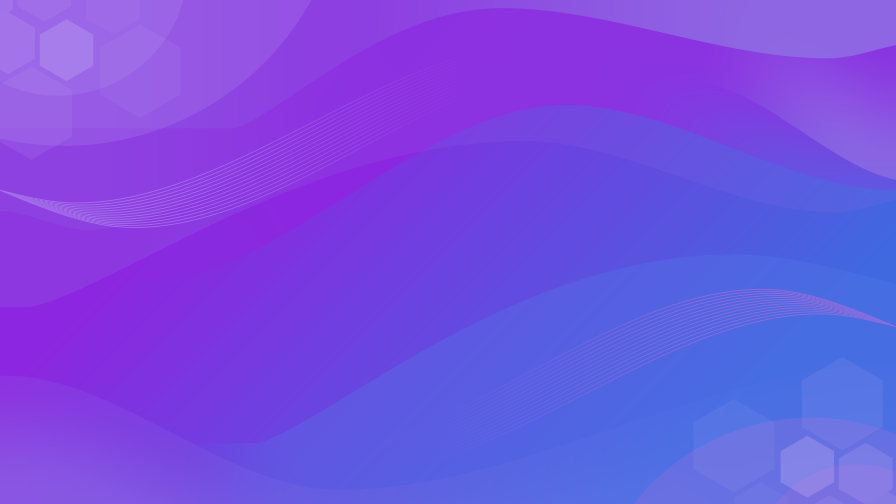
This background is drawn by a Shadertoy shader. Its source:

```glsl
// Violet to blue backdrop with soft waves, fine line ribbons, discs and hexagons.
#define GRID_HEIGHT 432.0
#define GRID_WIDTH 768.0
#define RIBBON_LINES 13
#define LINE_WIDTH 0.8
#define VIOLET vec3(0.55, 0.15, 0.88)
#define BLUE vec3(0.25, 0.41, 0.88)
#define LAVENDER vec3(0.56, 0.43, 0.89)
#define SKY vec3(0.33, 0.46, 0.90)
#define PINK vec3(0.78, 0.42, 0.85)
#define PALE vec3(0.74, 0.66, 0.95)

float pixelSize;

// Antialiased coverage: one where the signed distance is negative.
float cover(float d) {
    return clamp(0.5 - d / pixelSize, 0.0, 1.0);
}

// Smooth curve through three turning points; skew bends the first span.
float swell(float x, vec2 a, vec2 b, vec2 c, float skew) {
    float t = pow(clamp((x - a.x) / (b.x - a.x), 0.0, 1.0), skew);
    float y = mix(a.y, b.y, smoothstep(0.0, 1.0, t));
    return mix(y, c.y, smoothstep(b.x, c.x, x));
}

// Signed distance to a hexagon with a corner at the top.
float hexagon(vec2 p, float radius) {
    p = abs(p);
    return max(p.x, dot(p, vec2(0.5, 0.866))) - radius * 0.866;
}

// Fan of lines that spreads from the left side and fades to the right.
float ribbon(vec2 p) {
    float ink = 0.0;
    for (int i = 0; i < RIBBON_LINES; i++) {
        float k = float(i) / float(RIBBON_LINES - 1);
        vec2 trough = mix(vec2(65, 174), vec2(115, 195), k);
        vec2 crest = mix(vec2(470, 36), vec2(510, 55), k);
        vec2 start = vec2(-trough.x, 326.0 - trough.y);
        float d = abs(p.y - swell(p.x, start, trough, crest, 1.0));
        float line = clamp((LINE_WIDTH + pixelSize - d * 2.0) / (2.0 * pixelSize), 0.0, 1.0);
        ink = max(ink, line);
    }
    return ink * (1.0 - smoothstep(120.0, 450.0, p.x));
}

// Hexagon cluster near the upper left corner, as summed opacity.
float hexCluster(vec2 p) {
    vec4 cells[7] = vec4[7](
        vec4(57, 43, 26.5, 0.34), vec4(7, 37, 26.5, 0.22),
        vec4(27, 97, 40, 0.12), vec4(120, 61, 40, 0.10),
        vec4(38, -8, 26.5, 0.14), vec4(97, 3, 26.5, 0.07),
        vec4(-12, -5, 26.5, 0.18));
    float sum = 0.0;
    for (int i = 0; i < 7; i++)
        sum += cells[i].w * cover(hexagon(p - cells[i].xy, cells[i].z));
    return sum;
}

float disc(vec2 p, vec2 center, float radius) {
    return cover(length(p - center) - radius);
}

// Waves that hang from the top edge.
vec3 upperWaves(vec3 color, vec2 p) {
    float d = p.y - swell(p.x, vec2(110, 246), vec2(485, 90), vec2(768, 163), 1.0);
    float thin = smoothstep(500.0, 690.0, p.x) * smoothstep(-75.0, 0.0, d);
    float fade = smoothstep(110.0, 260.0, p.x) * (0.92 - 0.65 * thin);
    color = mix(color, VIOLET, cover(d) * fade);

    d = p.y - swell(p.x, vec2(25, 263), vec2(450, 121), vec2(715, 182), 0.7)
        + 16.0 * smoothstep(715.0, 800.0, p.x);
    color = mix(color, LAVENDER, cover(d) * mix(0.24, 0.15, smoothstep(150.0, 350.0, p.x)));

    d = p.y - swell(p.x, vec2(0, 181), vec2(75, 197), vec2(320, 110), 1.0);
    color = mix(color, LAVENDER, cover(d) * 0.18 * (1.0 - smoothstep(60.0, 280.0, p.x)));

    d = p.y - swell(p.x, vec2(590, 70), vec2(785, 156), vec2(900, 156), 1.0);
    color = mix(color, LAVENDER, cover(d) * 0.75 * smoothstep(590.0, 740.0, p.x)
        * smoothstep(-120.0, -10.0, d));

    d = p.y - swell(p.x, vec2(200, 110), vec2(430, 7), vec2(710, 50), 0.7)
        + 14.0 * smoothstep(710.0, 790.0, p.x);
    return mix(color, LAVENDER, cover(d) * mix(0.2, 0.85, smoothstep(250.0, 680.0, p.x)));
}

// Waves that rise from the bottom edge.
vec3 lowerWaves(vec3 color, vec2 p) {
    float d = swell(p.x, vec2(220, 380), vec2(630, 218), vec2(860, 257), 0.67) - p.y;
    color = mix(color, SKY, cover(d) * 0.34 * smoothstep(140.0, 260.0, p.x));

    d = swell(p.x, vec2(5, 322), vec2(290, 420), vec2(768, 312), 1.0) - p.y;
    vec3 tint = mix(LAVENDER, SKY, smoothstep(250.0, 650.0, p.x));
    return mix(color, tint, cover(d) * mix(0.18, 0.6, smoothstep(0.0, 100.0, -d)));
}

void mainImage(out vec4 fragColor, in vec2 fragCoord) {
    // Grid with y pointing down, and its half turn for the opposite corner.
    pixelSize = GRID_HEIGHT / iResolution.y;
    vec2 p = vec2(fragCoord.x, iResolution.y - fragCoord.y) * pixelSize;
    vec2 turned = vec2(GRID_WIDTH, GRID_HEIGHT) - p;

    vec3 color = mix(VIOLET, BLUE, clamp((p.x + p.y - 330.0) / 650.0, 0.0, 1.0));
    color = lowerWaves(upperWaves(color, p), p);

    // Corner discs.
    color = mix(color, PALE, 0.17 * disc(p, vec2(55, -117), 242.0));
    color = mix(color, PALE, 0.15 * disc(p, vec2(50, -29), 111.0));
    color = mix(color, PINK, 0.20 * disc(p, vec2(695, 551), 193.0));
    color = mix(color, PINK, 0.20 * disc(p, vec2(735, 487), 89.0));

    // Hexagons and ribbons.
    color = mix(color, PALE, min(hexCluster(p), 0.5));
    color = mix(color, PALE, min(hexCluster(turned + vec2(-19, 11)), 0.5));
    color = mix(color, PALE, 0.45 * ribbon(p));
    color = mix(color, PINK, 0.55 * ribbon(turned + vec2(0, 11)));
    fragColor = vec4(color, 1.0);
}
```
